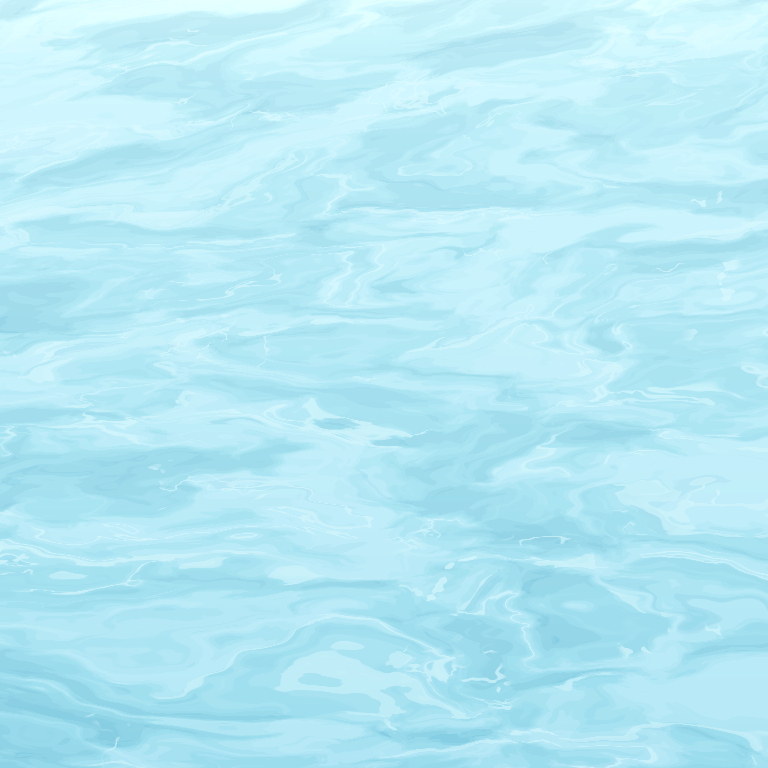
Write a Shadertoy shader that draws this texture.

```glsl
// Pale turquoise water seen at a shallow angle, in flat cut-out tones.
// Warped gradient noise makes swell and a web of light crests; the sum is
// cut into soft-edged tone steps, then thin glints and curls are laid on top.

#define WAVE_SCALE vec2(2.9, 8.2)
#define WARP 1.5
#define FINE_WARP 0.38
#define TILT 0.35
#define EDGE 0.016
#define DEEP vec3(0.600, 0.843, 0.910)
#define BODY vec3(0.685, 0.905, 0.955)
#define PALE vec3(0.785, 0.947, 0.988)
#define GLINT vec3(0.850, 0.972, 0.993)
#define HAZE vec3(0.150, 0.078, 0.050)

vec2 gradientAt(vec2 cell) {
    float angle = 6.2832 * fract(sin(dot(cell, vec2(127.1, 311.7))) * 43758.5453);
    return vec2(cos(angle), sin(angle));
}

// Gradient noise, centred on zero
float noise(vec2 p) {
    vec2 i = floor(p), f = fract(p);
    vec2 u = f * f * f * (f * (f * 6.0 - 15.0) + 10.0);
    vec2 e = vec2(1.0, 0.0);
    float low = mix(dot(gradientAt(i), f),
                    dot(gradientAt(i + e.xy), f - e.xy), u.x);
    float high = mix(dot(gradientAt(i + e.yx), f - e.yx),
                     dot(gradientAt(i + e.xx), f - e.xx), u.x);
    return mix(low, high, u.y);
}

float fbm(vec2 p) {
    float sum = 0.0, gain = 0.6;
    for (int k = 0; k < 4; k++) {
        sum += gain * noise(p);
        p = p * 2.03 + vec2(11.3, 7.9);
        gain *= 0.5;
    }
    return sum;
}

vec2 fbm2(vec2 p) {
    return vec2(fbm(p + 3.7), fbm(p + 41.2));
}

float cut(float level, float value) {
    return smoothstep(level - EDGE, level + EDGE, value);
}

// Soft line along the zero contour of a field
float contour(float field, float width) {
    return 1.0 - smoothstep(width * 0.5, width * 1.5, abs(field));
}

void mainImage(out vec4 fragColor, in vec2 fragCoord) {
    vec2 uv = fragCoord / iResolution.y;

    // Perspective: waves shrink and flatten toward the top
    vec2 p = vec2((uv.x - 0.5) * (1.0 + 0.35 * uv.y), uv.y * (1.0 + 0.4 * uv.y));
    p.y -= p.x * TILT * (uv.y - 0.28);

    // Broad warp bends the waves, fine warp frays their borders
    vec2 q = p * WAVE_SCALE;
    q += WARP * fbm2(q * 0.7);
    vec2 r = q + FINE_WARP * fbm2(q * 2.3 + 19.0);

    // Swell, crest web, long streaks and mottling
    float swell = fbm(r * 0.8 + 5.0);
    float crest = 0.67 - abs(2.4 * fbm(r * vec2(0.8, 1.0) + 23.0));
    float streak = noise(r * vec2(1.2, 4.5) + 31.0);
    float mottle = fbm(r * 3.0 + 47.0);
    float tone = 1.2 * swell + 0.9 * (crest - 0.34) + 0.24 * streak + 0.35 * mottle;

    // Flat tone steps
    vec3 water = mix(DEEP, BODY, 0.35 * cut(-0.42, tone) + 0.4 * cut(-0.2, tone)
                                 + 0.25 * cut(-0.06, tone));
    water = mix(water, PALE, 0.35 * cut(0.06, tone) + 0.4 * cut(0.17, tone)
                             + 0.25 * cut(0.32, tone));

    // Lower contrast and paler colour with distance
    water = mix(water, BODY, 0.3 * uv.y);
    water += HAZE * (uv.y - 0.5);
    water += 0.5 * HAZE * smoothstep(0.88, 1.02, uv.y);
    vec3 glintColour = GLINT + 0.3 * HAZE * (uv.y - 0.5);

    // Thin bright streaks on the light crests
    float crestLine = contour(fbm(r * vec2(0.8, 1.0) + 23.0) + 0.02, 0.014);
    crestLine *= smoothstep(0.0, 0.16, noise(q * vec2(1.3, 1.1) + 61.0));
    float sliver = cut(0.36, noise(r * vec2(1.7, 4.2) + 73.0)) * cut(0.02, tone);

    // Small curled hooks and drops, gathered in patches
    vec2 c = p * vec2(11.0, 17.0);
    c += 1.9 * fbm2(c * 0.8 + 83.0);
    float patches = smoothstep(0.12, 0.24, noise(p * vec2(5.0, 8.0) + 97.0));
    float hook = contour(noise(c) - 0.24, 0.035) * patches
               * smoothstep(-0.05, 0.12, noise(c * 0.7 + 13.0));
    float drop = cut(0.47, noise(c * 1.2 + 29.0)) * patches;

    float shine = max(max(0.65 * crestLine, 0.5 * sliver), max(0.65 * hook, 0.7 * drop));
    water = mix(water, glintColour, shine);

    // Sparse darker flecks
    float fleck = cut(0.4, noise(r * vec2(2.2, 4.0) + 109.0));
    water -= vec3(0.035, 0.022, 0.014) * fleck * (1.0 - shine);

    fragColor = vec4(clamp(water, 0.0, 1.0), 1.0);
}
```
